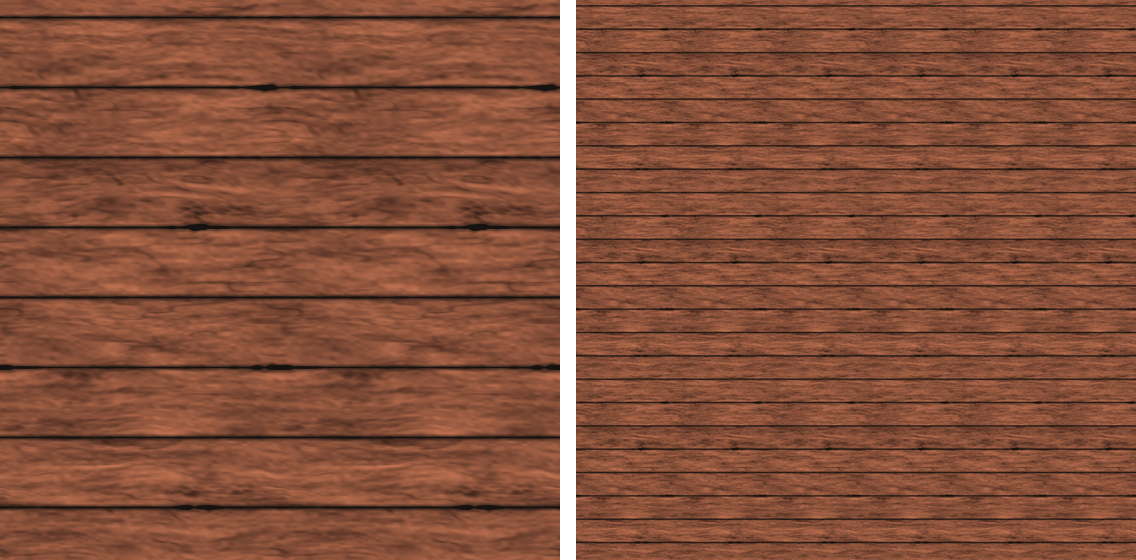
Left, the tile; right, the same tile 3 across and 3 down.
Give the GLSL for this texture, as a WebGL 1 fragment shader.

```glsl
precision highp float;
// Eight horizontal stained wood planks divided by thin dark gaps.
// Grain is stretched value noise that wraps twice across the canvas; cracks are
// noise contours, and worn spots are cellular pits gathered in soft blots.

uniform vec2 u_resolution;

#define PLANKS 8.0
#define REPEATS_X 2.0
#define GAP_OFFSET 0.75
#define GAP_HALF_WIDTH 0.018
#define GRAIN_CONTRAST 1.0
#define CRACK_DEPTH 0.24
#define WEAR_DEPTH 0.55
#define BASE_TONE 0.68
#define WOOD_DARK vec3(0.27, 0.155, 0.115)
#define WOOD_LIGHT vec3(0.70, 0.415, 0.295)
#define GAP_COLOR vec3(0.085, 0.07, 0.06)

const float TAU = 6.2831853;

float hash(vec2 p) {
  vec3 q = fract(vec3(p.xyx) * 0.1031);
  q += dot(q, q.yzx + 33.33);
  return fract((q.x + q.y) * q.z);
}

// Value noise with cells.x whole cells across; the seed selects a plank.
float grainNoise(vec2 uv, vec2 cells, float seed) {
  vec2 p = uv * cells + vec2(0.0, seed * 61.0);
  vec2 i = floor(p);
  vec2 f = fract(p);
  f = f * f * (3.0 - 2.0 * f);
  float x0 = mod(i.x, cells.x);
  float x1 = mod(i.x + 1.0, cells.x);
  float low = mix(hash(vec2(x0, i.y)), hash(vec2(x1, i.y)), f.x);
  float high = mix(hash(vec2(x0, i.y + 1.0)), hash(vec2(x1, i.y + 1.0)), f.x);
  return mix(low, high, f.y);
}

// Distance to the nearest scattered point, wrapping across.
float cellular(vec2 uv, vec2 cells, float seed) {
  vec2 p = uv * cells + vec2(0.0, seed * 61.0);
  vec2 i = floor(p);
  float nearest = 2.0;
  for (int y = -1; y <= 1; y++) {
    for (int x = -1; x <= 1; x++) {
      vec2 c = i + vec2(float(x), float(y));
      vec2 id = vec2(mod(c.x, cells.x), c.y);
      vec2 point = c + vec2(hash(id + 7.3), hash(id + 19.7));
      nearest = min(nearest, length(p - point));
    }
  }
  return nearest;
}

// Soft ellipse that wraps across.
float blot(vec2 uv, vec2 center, vec2 radius) {
  vec2 d = uv - center;
  d.x -= floor(d.x + 0.5);
  d /= radius;
  return exp(-dot(d, d));
}

float isKind(float kind, float wanted) {
  return 1.0 - step(0.5, abs(kind - wanted));
}

void main() {
  vec2 canvas = gl_FragCoord.xy / u_resolution;
  float u = fract(canvas.x * REPEATS_X);
  float y = canvas.y * PLANKS - GAP_OFFSET;
  float row = mod(floor(y), PLANKS);
  float kind = mod(row, 4.0);
  vec2 uv = vec2(u, fract(y));

  // Bend the grain gently along the plank.
  vec2 bent = uv;
  bent.y += 0.025 * sin(TAU * u + row * 2.1) + 0.012 * sin(TAU * 3.0 * u + row);
  bent.y += 0.14 * (grainNoise(uv, vec2(4.0, 2.0), kind + 11.0) - 0.5);
  vec2 slanted = bent + vec2(0.12 * bent.y, 0.0);

  // Grain from broad bands down to short fibres.
  float grain = 0.32 * (grainNoise(bent, vec2(3.0, 4.0), kind) - 0.5);
  grain += 0.42 * (grainNoise(bent, vec2(5.0, 12.0), row + 20.0) - 0.5);
  grain += 0.34 * (grainNoise(slanted, vec2(14.0, 21.0), row + 30.0) - 0.5);
  grain += 0.26 * (grainNoise(slanted, vec2(44.0, 29.0), row + 40.0) - 0.5);
  float tone = BASE_TONE + GRAIN_CONTRAST * grain - 0.03 * cos(TAU * u);
  tone += 0.08 * (hash(vec2(row, 5.0)) - 0.5);
  tone += 0.05 * isKind(row, 3.0) - 0.10 * isKind(row, 4.0);

  // Thin wandering cracks, present only in patches.
  float contour = abs(grainNoise(slanted, vec2(9.0, 9.0), row + 50.0) - 0.5);
  float patches = smoothstep(0.50, 0.78, grainNoise(uv, vec2(7.0, 6.0), row + 60.0));
  tone -= CRACK_DEPTH * patches * (1.0 - smoothstep(0.02, 0.15, contour));

  // Knots low on one kind of plank, scuffs on the next.
  float knots = blot(uv, vec2(0.67, 0.22), vec2(0.07, 0.12))
              + blot(uv, vec2(0.84, 0.25), vec2(0.09, 0.09));
  float scuffs = blot(uv, vec2(0.27, 0.83), vec2(0.10, 0.11))
               + blot(uv, vec2(0.25, 0.50), vec2(0.09, 0.06))
               + 0.6 * blot(uv, vec2(0.13, 0.16), vec2(0.09, 0.10));
  float wear = isKind(kind, 0.0) * knots + 0.7 * isKind(kind, 1.0) * scuffs;
  float pits = 1.0 - smoothstep(0.15, 0.75, cellular(slanted, vec2(20.0, 13.0), kind + 70.0));
  tone -= WEAR_DEPTH * wear * (0.25 + 0.75 * pits);

  // Shade the plank edges: a wide one on top, a narrow one below.
  tone -= 0.22 * smoothstep(0.86, 1.0, uv.y);
  tone -= 0.15 * (1.0 - smoothstep(0.0, 0.06, uv.y));
  vec3 color = mix(WOOD_DARK, WOOD_LIGHT, clamp(tone, -0.3, 1.1));

  // Gaps, widened by ragged chips at regular places.
  float gap = floor(y + 0.5);
  float gapKind = mod(gap, 4.0);
  float gapSeed = mod(gap, PLANKS);
  float chips = isKind(gapKind, 2.0) * blot(uv, vec2(0.97, uv.y), vec2(0.09, 1.0))
              + isKind(gapKind, 0.0) * blot(uv, vec2(0.70, uv.y), vec2(0.08, 1.0));
  float ragged = grainNoise(vec2(u, y - gap), vec2(36.0, 12.0), gapSeed + 80.0);
  float halfWidth = GAP_HALF_WIDTH + 0.045 * chips * ragged + 0.006 * (ragged - 0.5);
  float distanceToGap = abs(y - gap);
  float soft = max(0.012, PLANKS / u_resolution.y);
  float core = 1.0 - smoothstep(halfWidth - soft, halfWidth + soft, distanceToGap);
  float shadow = 1.0 - smoothstep(halfWidth, halfWidth + 0.045, distanceToGap);
  color = mix(color, GAP_COLOR, max(core, 0.40 * shadow));

  gl_FragColor = vec4(color, 1.0);
}
```
